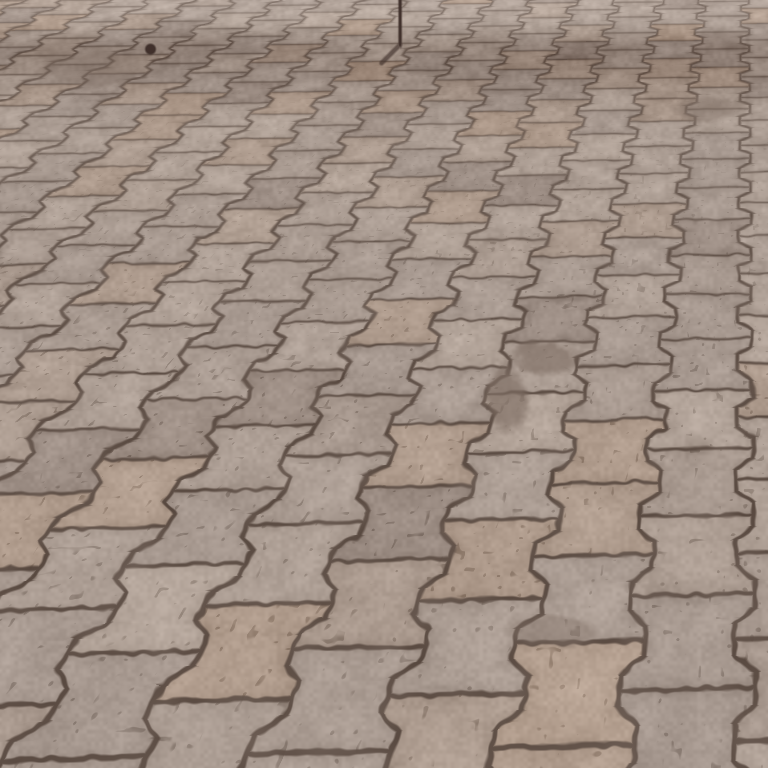
Write a three.js fragment shader that draws this texture.

```glsl
// Interlocking I-shaped concrete pavers receding in perspective.
// Canvas points are projected to a ground grid; wavy side joints and staggered
// cross joints are drawn by distance, then stone tint, pits and stains are added.
#define HORIZON 1.527      // height of the vanishing line
#define VANISH_X 0.970     // where the columns converge
#define COLUMN_WIDTH 0.105 // column width per unit of depth
#define ROW_DENSITY 15.14
#define ROW_TILT 0.027     // row drift per column
#define ROW_PHASE 0.645
#define NOTCH 0.09         // swing of the side joints
#define JOINT 0.023        // half width of a joint, in pavers
#define SOFT 0.0019        // edge blur, in canvas units

varying vec2 vUv;

float hash(vec2 p) {
  p = fract(p * vec2(0.1031, 0.1137));
  p += dot(p, p.yx + 33.33);
  return fract((p.x + p.y) * p.x * 7.31);
}

float noise(vec2 p) {
  vec2 i = floor(p), f = fract(p);
  f = f * f * (3.0 - 2.0 * f);
  return mix(mix(hash(i), hash(i + vec2(1.0, 0.0)), f.x),
             mix(hash(i + vec2(0.0, 1.0)), hash(i + vec2(1.0, 1.0)), f.x), f.y);
}

float fbm(vec2 p) {
  float sum = 0.0, gain = 0.5;
  for (int i = 0; i < 4; i++) {
    sum += gain * noise(p);
    p = p * 2.03 + 17.7;
    gain *= 0.5;
  }
  return sum / 0.9375;
}

// Canvas to ground: x counts columns leftward, y counts rows away
vec2 ground(vec2 p) {
  float depth = HORIZON - p.y;
  float column = (VANISH_X - p.x) / (COLUMN_WIDTH * depth);
  return vec2(column, ROW_DENSITY / depth + ROW_TILT * column);
}

// Signed offset, in columns, from the notched side joint number k
float sideOffset(vec2 g, float k) {
  float swing = clamp(1.9 * cos(6.28318 * (g.y - ROW_PHASE)), -1.0, 1.0);
  float side = mod(k, 2.0) * 2.0 - 1.0;
  return g.x - k - side * NOTCH * swing;
}

float line(float dist, float halfWidth) {
  return 1.0 - smoothstep(halfWidth - SOFT, halfWidth + SOFT, dist);
}

// Ragged soft patch
float stain(vec2 p, vec2 center, vec2 size) {
  float r = length((p - center) / size) + 0.8 * (fbm(p * 38.0) - 0.5);
  return 1.0 - smoothstep(0.65, 1.15, r);
}

void main() {
  vec2 p = vUv;
  float depth = HORIZON - p.y;
  float nearness = smoothstep(0.5, 1.1, depth);
  vec2 wobble = vec2(noise(p * 75.0), noise(p * 75.0 + 40.0)) - 0.5;
  vec2 q = p + wobble * 0.005 * nearness;
  vec2 g = ground(q);

  // Ground gradients turn grid offsets into canvas distances
  float e = 0.0005;
  vec2 gx = ground(q + vec2(e, 0.0)), gy = ground(q + vec2(0.0, e));
  float k = floor(g.x + 0.5);
  float side = sideOffset(g, k);
  vec2 sideGrad = vec2(sideOffset(gx, k), sideOffset(gy, k)) - side;
  float sideDist = abs(side) * e / length(sideGrad);
  float column = side > 0.0 ? k : k - 1.0;
  float row = g.y - ROW_PHASE - 0.5 * mod(column, 2.0);
  float rowScale = e / length(vec2(gx.y, gy.y) - g.y);
  float rowDist = abs(fract(row + 0.5) - 0.5) * rowScale;
  float joint = max(line(sideDist, JOINT * COLUMN_WIDTH * depth),
                    line(rowDist, JOINT * 1.1 * rowScale));

  // Each paver gets its own brightness and warm or grey tone
  vec2 id = vec2(column, floor(row)) + 20.0;
  float shade = hash(id * 3.7 + 5.0), tone = hash(id * 5.3 + 71.0);
  vec3 stone = mix(vec3(0.665, 0.610, 0.575), vec3(0.715, 0.657, 0.615), shade);
  stone = mix(stone, vec3(0.710, 0.615, 0.540), 0.6 * smoothstep(0.68, 1.0, tone));
  stone = mix(vec3(0.600, 0.540, 0.505), stone, 0.3 + 0.7 * smoothstep(0.0, 0.16, tone));

  // Mottling, grain and pits follow the ground
  stone += 0.09 * (fbm(g * vec2(3.5, 3.0) + 9.0) - 0.5);
  stone += 0.05 * (noise(p * 190.0) - 0.5);
  float pits = smoothstep(0.84, 0.95, noise(g * vec2(15.0, 13.0) + 31.0));
  stone -= 0.11 * pits * nearness;

  // Grime beside joints, then the joints themselves
  float grime = exp(-min(sideDist, rowDist) / (0.007 * depth));
  stone -= 0.07 * grime * (0.4 + fbm(g * 2.0));
  vec3 jointColor = vec3(0.365, 0.305, 0.270) + 0.09 * (noise(g * 4.0) - 0.5);
  vec3 color = mix(stone, jointColor, joint * mix(0.58, 0.93, nearness));

  // Pale far edge with a dusky band in front of it
  color += 0.045 * smoothstep(0.955, 0.99, p.y);
  float band = smoothstep(0.84, 0.925, p.y) * (1.0 - smoothstep(0.935, 0.97, p.y));
  color -= vec3(0.085, 0.09, 0.09) * band * (0.5 + fbm(p * vec2(8.0, 25.0)));

  // Damp stains
  float damp = stain(p, vec2(0.657, 0.480), vec2(0.030, 0.045));
  damp = max(damp, stain(p, vec2(0.710, 0.532), vec2(0.042, 0.024)));
  damp = max(damp, 0.6 * stain(p, vec2(0.730, 0.178), vec2(0.060, 0.020)));
  damp = max(damp, 0.6 * stain(p, vec2(0.120, 0.912), vec2(0.080, 0.025)));
  damp = max(damp, 0.7 * stain(p, vec2(0.920, 0.860), vec2(0.050, 0.018)));
  color = mix(color, vec3(0.49, 0.425, 0.385), 0.62 * damp);

  // Thin post with its foot shadow, and a small dark stud
  float post = line(abs(p.x - 0.521), 0.0022) * smoothstep(0.934, 0.942, p.y);
  vec2 toFoot = p - vec2(0.497, 0.918), axis = vec2(0.024);
  float t = clamp(dot(toFoot, axis) / dot(axis, axis), 0.0, 1.0);
  float shadow = 0.65 * line(length(toFoot - axis * t), 0.003);
  float stud = line(length(p - vec2(0.196, 0.936)), 0.007);
  color = mix(color, vec3(0.25, 0.19, 0.17), max(max(post, shadow), stud));
  gl_FragColor = vec4(color, 1.0);
}
```
